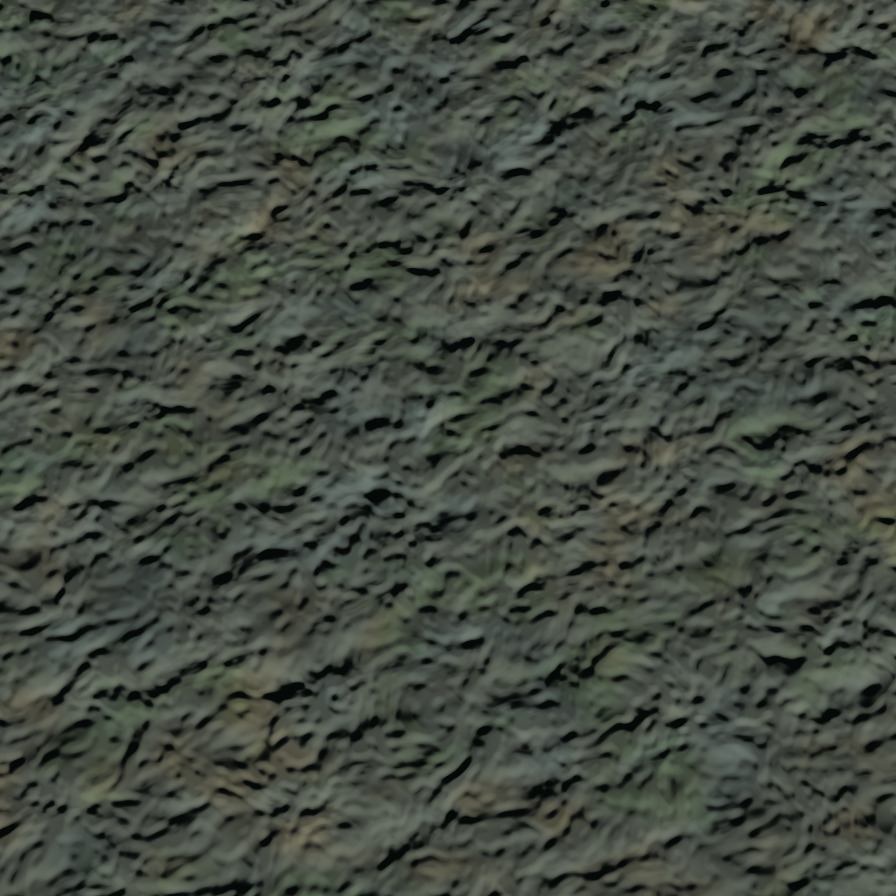
Give the GLSL for this texture, as a Shadertoy shader.

```glsl
const vec3 STONE = vec3(0.282, 0.304, 0.272);
const vec3 DEEP = vec3(0.016, 0.032, 0.028);
const vec3 WARM_TINT = vec3(1.10, 1.00, 0.92);
const vec3 COOL_TINT = vec3(0.96, 1.00, 1.05);
const vec3 MOSS_TINT = vec3(0.96, 1.02, 0.92);
const float GRAIN_ANGLE = 0.42;
const float GRAIN_STRETCH = 0.74;
const float GRAIN_FREQ = 20.0;
const float OCTAVE_GAIN = 0.68;
const int OCTAVES = 3;
const float ROUNDNESS = 0.7;
const vec2 LIGHT_STEP = vec2(-0.0025, 0.0075);
const float RELIEF_CONTRAST = 1.25;
const float CAVITY = 0.10;
const float MEAN_HEIGHT = 0.35;
const float PIT_START = 0.17;
const float PIT_END = 0.54;
const float MOTTLING = 0.14;

vec2 hashGradient(vec2 cell) {
    vec3 h = fract(cell.xyx * vec3(0.1031, 0.1030, 0.0973));
    h += dot(h, h.yzx + 33.33);
    float angle = 6.2832 * fract((h.x + h.y) * h.z);
    return vec2(cos(angle), sin(angle));
}

float gradientNoise(vec2 p) {
    vec2 cell = floor(p);
    vec2 f = p - cell;
    vec2 w = f * f * f * (f * (f * 6.0 - 15.0) + 10.0);
    vec2 e = vec2(1.0, 0.0);
    float a = dot(hashGradient(cell), f);
    float b = dot(hashGradient(cell + e.xy), f - e.xy);
    float c = dot(hashGradient(cell + e.yx), f - e.yx);
    float d = dot(hashGradient(cell + e.xx), f - e.xx);
    return 1.4 * mix(mix(a, b, w.x), mix(c, d, w.x), w.y);
}

// Stretched slanting coordinates, finer toward the top
vec2 grainSpace(vec2 uv) {
    vec2 q = vec2((uv.x - 0.5) * (0.86 + 0.28 * uv.y), uv.y * (0.86 + 0.22 * uv.y));
    vec2 along = vec2(cos(GRAIN_ANGLE), sin(GRAIN_ANGLE));
    vec2 across = vec2(-along.y, along.x);
    return vec2(dot(q, along) * GRAIN_STRETCH, dot(q, across)) + 3.0;
}

// Rounded lumps that rise from flatter ground
float lump(float n) {
    return (1.0 - 0.5 * ROUNDNESS) * n + ROUNDNESS * sqrt(n * n + 0.004);
}

float relief(vec2 uv) {
    vec2 p = grainSpace(uv) * GRAIN_FREQ;
    p += 0.2 * vec2(gradientNoise(p * 0.7 + 17.0), gradientNoise(p * 0.7 + 41.0));
    float height = -MEAN_HEIGHT;
    float amplitude = 1.0;
    for (int i = 0; i < OCTAVES; i++) {
        height += amplitude * lump(gradientNoise(p));
        p = mat2(0.98, 0.20, -0.20, 0.98) * p * 2.03 + 11.7;
        amplitude *= OCTAVE_GAIN;
    }
    return height;
}

void mainImage(out vec4 fragColor, in vec2 fragCoord) {
    vec2 uv = fragCoord / iResolution.y;
    vec2 patchPos = grainSpace(uv);

    // Light from above: upper faces brighten, undersides darken
    float height = relief(uv);
    float slope = height - relief(uv + LIGHT_STEP) + CAVITY * height;
    float shade = 1.0 + RELIEF_CONTRAST * slope / (1.0 + 1.6 * abs(slope));

    // Crevices gather in loose clusters and deepen toward the bottom
    float cluster = gradientNoise(patchPos * 9.0 + 5.0);
    float depth = -slope + 0.14 * cluster + 0.10 * (0.5 - uv.y);
    float pit = smoothstep(PIT_START, PIT_END, depth);

    // Broad and small patches of mineral colour
    float hue = 0.6 * gradientNoise(patchPos * 6.0 + 60.0)
              + 0.7 * gradientNoise(patchPos * 19.0 + 80.0);
    float moss = gradientNoise(patchPos * 9.0 + 120.0)
               + 0.6 * gradientNoise(patchPos * 28.0 + 140.0);
    vec3 tint = mix(vec3(1.0), WARM_TINT, smoothstep(0.1, 0.75, hue));
    tint *= mix(vec3(1.0), COOL_TINT, smoothstep(0.0, 0.6, -hue));
    tint *= mix(vec3(1.0), MOSS_TINT, smoothstep(0.1, 0.7, moss));
    float mottling = 1.0 + MOTTLING * (gradientNoise(patchPos * 8.0 + 200.0)
                                     + gradientNoise(patchPos * 24.0 + 220.0));

    vec3 color = mix(STONE * tint * shade * mottling, DEEP, pit);
    fragColor = vec4(color, 1.0);
}
```
